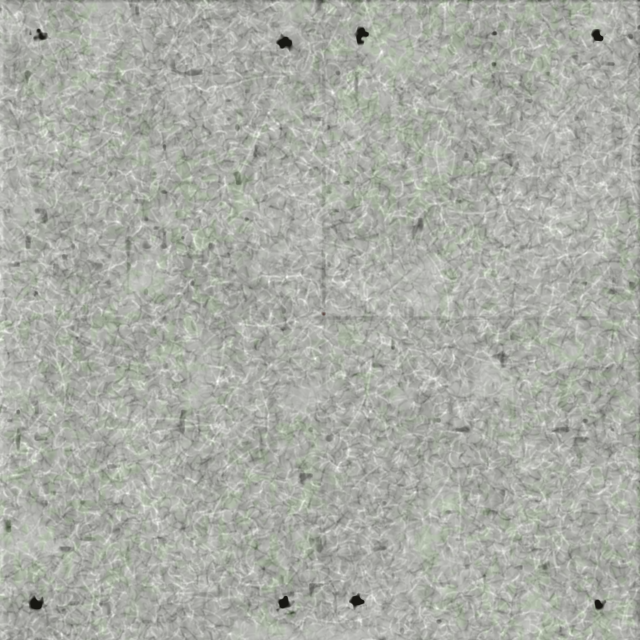
Give the GLSL for this texture, as a Shadertoy shader.

```glsl
const float PANELS = 2.0;
const vec2 SEAM_CENTRE = vec2(0.506, 0.503);
const float SEAM_HALF_WIDTH = 0.0022;
const float SEAM_DEPTH = 0.13;
const float HOLE_INSET = 0.06;
const float HOLE_RADIUS = 0.0085;
const float HOLE_JITTER = 0.018;
const vec2 SMALL_HOLE = vec2(0.773, 0.948);
const int FIBRE_LAYERS = 5;
const float FIBRE_HALF_WIDTH = 0.0015;
const float FIBRE_CONTRAST = 0.17;
const float GRAIN_CONTRAST = 0.13;
const float MOTTLE_CONTRAST = 0.10;
const float STRAND_BRIGHTNESS = 0.085;
const float SPECK_DEPTH = 0.22;
const vec3 FELT = vec3(0.668, 0.672, 0.655);
const vec3 GREEN_TINT = vec3(-0.020, 0.018, -0.038);
const vec3 PALE_PATCH = vec3(0.745, 0.75, 0.735);
const vec3 HOLE_COLOUR = vec3(0.09, 0.09, 0.07);
const vec3 CENTRE_MARK = vec3(0.30, 0.20, 0.18);

vec2 hash2(vec2 p) {
    vec3 q = fract(p.xyx * vec3(0.1031, 0.1030, 0.0973));
    q += dot(q, q.yzx + 33.33);
    return fract((q.xx + q.yz) * q.zy);
}

float noise(vec2 p) {
    vec2 i = floor(p), f = fract(p);
    f = f * f * (3.0 - 2.0 * f);
    return mix(mix(hash2(i).x, hash2(i + vec2(1, 0)).x, f.x),
               mix(hash2(i + vec2(0, 1)).x, hash2(i + vec2(1, 1)).x, f.x), f.y);
}

float fbm(vec2 p) {
    return 0.55 * noise(p) + 0.3 * noise(p * 2.1 + 17.3) + 0.15 * noise(p * 4.3 + 41.7);
}

// Bent fibres, one per cell: x is signed shade, y is coverage
vec2 fibres(vec2 uv, float cells, float seed, float reach, float density, float aa) {
    vec2 p = uv * cells, home = floor(p), result = vec2(0.0);
    float width = FIBRE_HALF_WIDTH * cells, blur = aa * cells + 0.4 * width;
    for (int y = -1; y <= 1; y++)
    for (int x = -1; x <= 1; x++) {
        vec2 id = home + vec2(x, y);
        vec2 place = hash2(id + seed), style = hash2(id + seed + 71.5);
        vec2 trait = hash2(id + seed + 133.1);
        float angle = style.x * 3.14159;
        vec2 axis = vec2(cos(angle), sin(angle)), d = p - id - place;
        vec2 q = vec2(dot(d, axis), dot(d, vec2(-axis.y, axis.x)));
        q.y += (trait.x - 0.5) * q.x * q.x;
        float dist = length(vec2(max(abs(q.x) - reach * (0.4 + 0.6 * trait.y), 0.0), q.y));
        float cover = 1.0 - smoothstep(width - blur, width + blur, dist);
        cover *= step(fract(trait.x * 7.0 + trait.y), density);
        result += cover * vec2(style.y - 0.47, 1.0);
    }
    return result;
}

// Ragged puncture coverage
float puncture(vec2 uv, vec2 centre, float radius, float aa) {
    float rough = (noise(uv * 150.0) - 0.5) * radius * 1.5;
    float blur = aa + 0.3 * radius;
    return 1.0 - smoothstep(radius - blur, radius + blur, length(uv - centre) + rough);
}

void mainImage(out vec4 fragColor, in vec2 fragCoord) {
    vec2 uv = fragCoord / iResolution.xy;
    float aa = 0.7 / min(iResolution.x, iResolution.y);

    // Mottled felt and pale patches
    float patches = smoothstep(0.62, 0.8, fbm(uv * 13.0 + 5.0));
    vec3 colour = FELT + MOTTLE_CONTRAST * (fbm(uv * 9.0 + 31.0) - 0.5);
    colour = mix(colour, PALE_PATCH, 0.65 * patches);
    float calm = 1.0 - 0.45 * patches;
    colour += calm * GRAIN_CONTRAST * (noise(uv * 125.0) - 0.5);

    // Matted fibres in several sizes
    float shade = 0.0;
    for (int i = 0; i < FIBRE_LAYERS; i++) {
        float k = float(i);
        shade += fibres(uv, 36.0 + 17.0 * k, 19.7 * k, 0.8, 1.0, aa).x;
    }
    colour += calm * FIBRE_CONTRAST * shade;
    colour += STRAND_BRIGHTNESS * min(fibres(uv, 9.0, 211.0, 0.55, 0.4, aa).y, 1.0);

    // Green threads and dark specks
    float green = smoothstep(0.45, 0.8, noise(uv * 75.0 + 9.0)) * smoothstep(0.3, 0.6, fbm(uv * 7.0));
    colour += GREEN_TINT * green;
    float speck = smoothstep(0.8, 0.97, noise(uv * 70.0 + 53.0));
    colour -= SPECK_DEPTH * speck * smoothstep(0.4, 0.65, fbm(uv * 18.0 + 77.0));

    // Worn seams, stronger to the right and above, and thin outer edges
    vec2 seam = 1.0 - smoothstep(SEAM_HALF_WIDTH - aa, SEAM_HALF_WIDTH + 2.0 * aa, abs(uv - SEAM_CENTRE));
    vec2 wear = vec2(noise(uv.yy * 24.0), noise(uv.xx * 24.0 + 8.0));
    wear *= mix(vec2(0.35), vec2(0.8, 1.0), smoothstep(0.45, 0.52, uv.yx));
    colour -= SEAM_DEPTH * dot(seam, wear);
    vec2 edge = smoothstep(0.994, 1.0, uv);
    colour -= SEAM_DEPTH * max(0.7 * edge.x, edge.y);
    colour += 0.05 * (1.0 - smoothstep(0.003, 0.008, uv.x));

    // Two holes along the outer edge of every panel, some with a scuff
    for (float row = 0.0; row < PANELS; row++)
    for (float column = 0.0; column < PANELS; column++)
    for (float side = 0.0; side < 2.0; side++) {
        vec2 r = hash2(vec2(column * 2.0 + side, row) + 3.7);
        vec2 centre = vec2((column + side) / PANELS + HOLE_INSET * (1.0 - 2.0 * side),
                           mix(HOLE_INSET, 1.0 - HOLE_INSET, row / (PANELS - 1.0)));
        centre += HOLE_JITTER * (r - 0.5);
        float scuff = smoothstep(0.7, 1.0, r.y) * (1.0 - smoothstep(0.01, 0.055, length(uv - centre)));
        colour = mix(colour, PALE_PATCH, 0.7 * scuff);
        colour = mix(colour, HOLE_COLOUR, puncture(uv, centre, HOLE_RADIUS * (0.85 + 0.35 * r.x), aa));
    }
    colour = mix(colour, HOLE_COLOUR, 0.7 * puncture(uv, SMALL_HOLE, 0.4 * HOLE_RADIUS, aa));
    colour = mix(colour, CENTRE_MARK, 0.8 * puncture(uv, SEAM_CENTRE + vec2(0.0, 0.006), 0.003, aa));

    fragColor = vec4(clamp(colour, 0.0, 1.0), 1.0);
}
```
